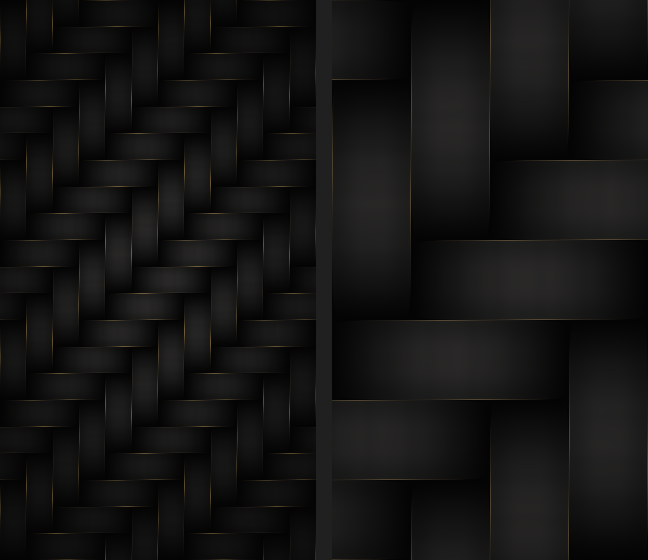
Left: the whole. Right: its middle third, enlarged.
Write a WebGL 1 fragment shader that draws this pattern.

```glsl
precision highp float;
// Dark twill weave of satin straps, three cells long, with glinting gold edges.
uniform vec2 u_resolution;

const float PI = 3.14159265;

float hash(vec2 p) {
  return fract(sin(dot(p, vec2(127.1, 311.7))) * 4375.85);
}

// Fine brushed grain running across a strap.
float grain(float along, float seed) {
  return sin(along * 37.0 + seed * 9.0) * 0.6 + sin(along * 71.0 + seed * 23.0) * 0.4;
}

// Short bright spot on an edge with a faint tail towards both strap ends.
float glint(float along, float peak) {
  float offset = along - peak;
  float spot = exp(-offset * offset * 75.0);
  float tail = exp(-offset * offset * 16.0);
  return (0.6 * spot + 0.4 * tail) * smoothstep(0.0, 0.15, along) * smoothstep(1.0, 0.85, along);
}

void main() {
  vec2 uv = gl_FragCoord.xy / u_resolution;

  // Grid of 12 by 21 cells, rows counted from the top.
  vec2 grid = vec2(uv.x, 1.0 - uv.y) * vec2(12.0, 21.0);
  vec2 cell = floor(grid);
  vec2 local = grid - cell;
  float pixel = 12.0 / u_resolution.x;

  // The diagonal phase picks the strap on top: three cells across, three down.
  float diagonal = cell.x + cell.y - 3.0;
  float phase = mod(diagonal, 6.0);
  bool horizontal = phase < 3.0;
  float along = horizontal ? (phase + local.x) / 3.0 : (phase - 3.0 + local.y) / 3.0;
  float across = horizontal ? local.y : local.x;
  float seed = hash(vec2(horizontal ? cell.y : cell.x + 40.0, floor(diagonal / 6.0)));

  // Distance to the nearer long edge, pinched slightly at the ends.
  float edge = min(across, 1.0 - across) - 0.04 * pow(abs(2.0 * along - 1.0), 5.0);
  float inside = smoothstep(-pixel, pixel, edge);

  // Soft light falls on the middle of the panel.
  vec2 fromCenter = uv - vec2(0.5, 0.51);
  float light = 0.038 + 0.108 * exp(-dot(fromCenter * fromCenter, vec2(4.5, 7.5)));

  // Straps arch up in the middle and dip into shadow at both ends.
  float arch = pow(max(sin(PI * along), 0.0), 1.1);
  float sides = 0.72 + 0.28 * smoothstep(0.0, 0.4, edge);
  float satin = light * arch * sides * (1.0 + 0.03 * grain(along, seed));
  vec3 color = vec3(0.014) + vec3(1.0, 0.98, 0.96) * satin * inside;

  // Gold trim, its glint placed differently on each edge.
  float peak = (across < 0.5 ? 0.42 : 0.56) + 0.16 * (seed - 0.5);
  float trim = (1.0 - smoothstep(0.0, 1.1 * pixel, abs(edge))) * glint(along, peak);
  color += vec3(0.50, 0.40, 0.22) * trim * (0.55 + 1.6 * light);

  gl_FragColor = vec4(color, 1.0);
}
```
